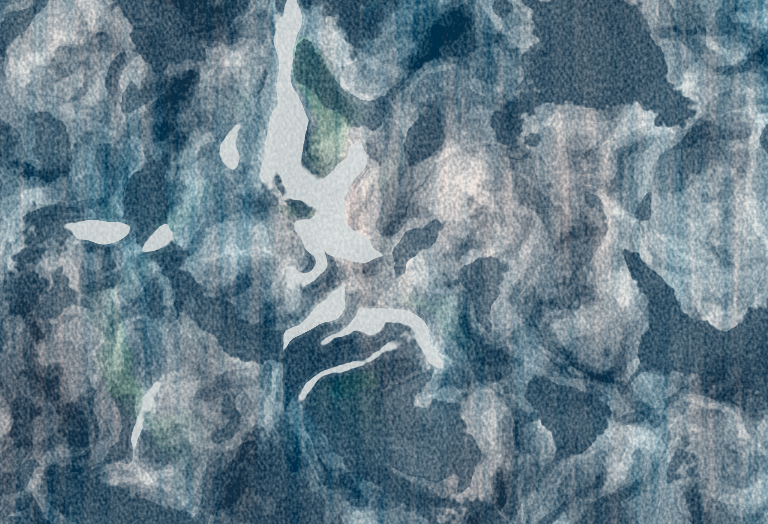
A WebGL 1 fragment shader for this texture:

```glsl
precision highp float;
// Faded indigo cloth with crumpled camouflage stains and bleached streaks.
// Warped gradient noise is cut into overlapping translucent patches, then
// vertical wear, tints and a fine weave are laid over them.

uniform vec2 u_resolution;

vec2 gradientAt(vec2 cell) {
  vec3 h = fract(cell.xyx * vec3(0.1031, 0.1030, 0.0973));
  h += dot(h, h.yzx + 33.33);
  float angle = 6.2832 * fract((h.x + h.y) * h.z);
  return vec2(cos(angle), sin(angle));
}

// Gradient noise, roughly -0.7 to 0.7
float noise(vec2 p) {
  vec2 i = floor(p), f = fract(p);
  vec2 u = f * f * f * (f * (f * 6.0 - 15.0) + 10.0);
  vec2 e = vec2(1.0, 0.0);
  float low = mix(dot(gradientAt(i), f),
                  dot(gradientAt(i + e), f - e), u.x);
  float high = mix(dot(gradientAt(i + e.yx), f - e.yx),
                   dot(gradientAt(i + 1.0), f - 1.0), u.x);
  return mix(low, high, u.y);
}

vec2 rotate(vec2 p, float a) {
  return vec2(cos(a) * p.x - sin(a) * p.y, sin(a) * p.x + cos(a) * p.y);
}

float blob(vec2 p, vec2 center, vec2 radius) {
  vec2 d = (p - center) / radius;
  return exp(-dot(d, d));
}

// Bends the cloth at a broad and a fine scale
vec2 crumple(vec2 p) {
  vec2 broad = vec2(noise(p * 4.0 + 7.0), noise(p * 4.0 + 31.0));
  vec2 fine = vec2(noise(p * 15.0 + 3.0), noise(p * 15.0 + 59.0));
  return p + 0.13 * broad + 0.035 * fine;
}

// Overlapping translucent leaves, alternately dark and pale
float leafTone(vec2 p, float ragged) {
  float tone = 0.0;
  for (int i = 0; i < 7; i++) {
    float f = float(i);
    vec2 q = rotate(p, 0.8 * sin(f * 2.4)) * vec2(1.9, 1.0) * (2.6 + f);
    float cover = smoothstep(0.07, 0.12, noise(q + f * 17.3) + ragged);
    tone += cover * (mod(f, 2.0) < 0.5 ? -0.15 : 0.15);
  }
  return tone;
}

// Deep indigo stains, leaning along the diagonals
float darkStain(vec2 p, float ragged) {
  float large = noise(rotate(p, -0.35) * vec2(6.5, 3.2) + 83.0);
  float small = noise(rotate(p, 0.7) * vec2(13.0, 7.0) + 41.0);
  float a = smoothstep(0.21, 0.25, large + ragged);
  float b = smoothstep(0.30, 0.34, small + ragged);
  return max(a, 0.8 * b);
}

// Where bleach gathers: a bent column and a few side pools
float bleachZone(vec2 p, float dx) {
  float column = exp(-dx * dx / 0.017) * smoothstep(0.08, 0.38, p.y);
  float pools = blob(p, vec2(0.26, 0.27), vec2(0.09, 0.16))
              + blob(p, vec2(0.20, 0.55), vec2(0.15, 0.04))
              + blob(p, vec2(0.49, 0.68), vec2(0.08, 0.08));
  return min(column + pools, 1.0);
}

// Upright strands above, chevron folds below
float bleachShape(vec2 p, float dx) {
  float strands = noise(vec2(dx * 17.0, p.y * 5.0) + 12.0);
  float folds = noise(vec2(dx * 6.0, (p.y + 0.9 * abs(dx)) * 14.0) + 67.0);
  return mix(folds, strands, smoothstep(0.58, 0.75, p.y));
}

void main() {
  vec2 p = gl_FragCoord.xy / u_resolution.y;
  vec2 cloth = crumple(p);
  float ragged = 0.09 * noise(p * 38.0) + 0.05 * noise(p * 85.0);

  // Broad light and dark regions with vertical wear
  float wear = noise(p * vec2(38.0, 2.5)) + 0.8 * noise(p * vec2(105.0, 7.0));
  float region = 0.12 * smoothstep(0.75, 1.15, p.x)
               - 0.12 * (1.0 - smoothstep(0.1, 0.5, p.y));
  float tone = 0.49 + region + 0.16 * wear + 0.16 * noise(p * 9.0 + 5.0);
  tone += leafTone(cloth, ragged);

  float stain = darkStain(cloth, ragged - 0.35 * region);
  tone = mix(tone, 0.07 + 0.06 * wear, 0.8 * stain);

  // Bleached streaks with a faint halo
  float dx = cloth.x - 0.59 - 0.12 * (1.0 - smoothstep(0.3, 0.6, p.y));
  float zone = bleachZone(p, dx);
  float field = bleachShape(cloth, dx) + 0.6 * zone - 0.63 + 0.6 * ragged;
  float bleach = smoothstep(0.0, 0.045, field);
  tone += 0.12 * smoothstep(-0.16, -0.11, field);
  tone = mix(tone, 0.98, 0.93 * bleach);

  // Threads: irregular slubs over a faint twill
  float slub = noise(p * vec2(175.0, 120.0)) + 0.6 * noise(p * 230.0 + 9.0);
  float twill = sin(6.2832 * dot(p, vec2(105.0, 62.0)));
  tone += (0.28 * slub + 0.025 * twill) * (1.0 - 0.6 * bleach);

  vec3 indigo = vec3(0.12, 0.245, 0.33);
  vec3 bone = vec3(0.84, 0.86, 0.86);
  vec3 color = mix(indigo, bone, clamp(tone, -0.1, 1.05));

  // Rosy wear, teal dye and a trace of green beside the bleach
  float tint = noise(p * vec2(5.0, 2.5) + 23.0) + 0.5 * wear;
  float dye = (1.0 - bleach) * (1.0 - 0.6 * stain);
  color += dye * vec3(0.09, 0.0, -0.03) * max(tint, 0.0);
  color += dye * vec3(-0.13, 0.0, 0.04) * max(-tint, 0.0);
  float moss = zone * smoothstep(0.1, 0.3, noise(cloth * 7.0 + 90.0));
  color += dye * moss * vec3(-0.01, 0.05, -0.02);

  gl_FragColor = vec4(clamp(color, 0.0, 1.0), 1.0);
}
```
